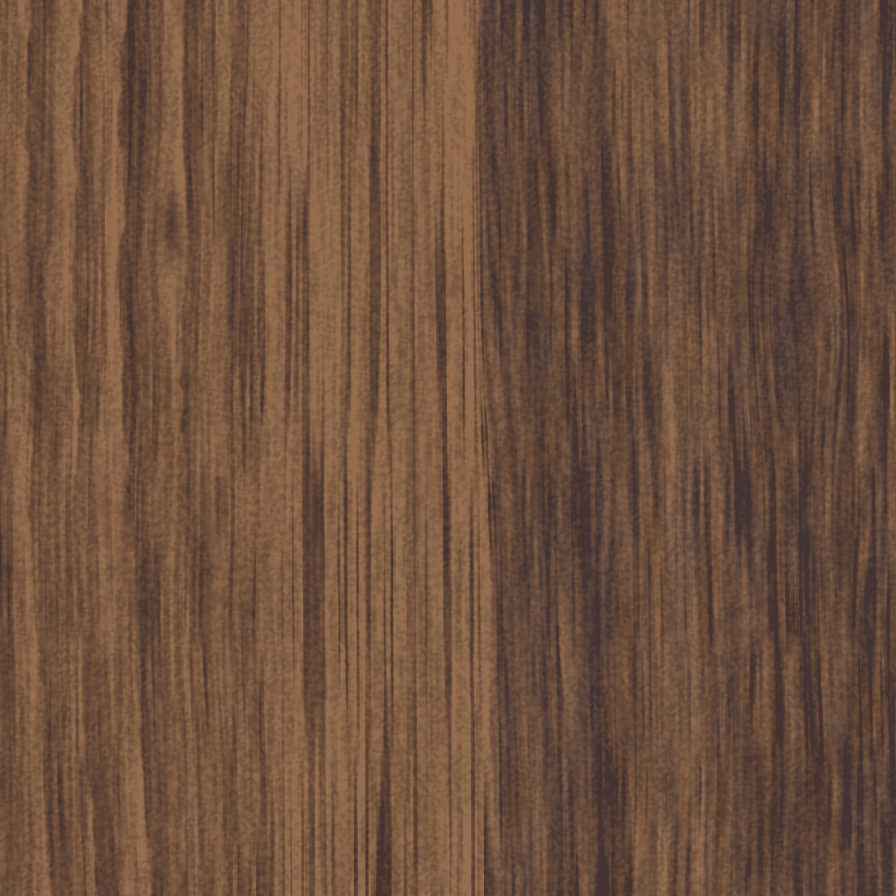
Write a Shadertoy shader that draws this texture.

```glsl
// Dark walnut boards: ringed wood with a knot, a pale pored strip and a dusky streaked side.

const vec3 DARK_WOOD  = vec3(0.275, 0.198, 0.178);
const vec3 MID_WOOD   = vec3(0.43, 0.303, 0.22);
const vec3 PALE_WOOD  = vec3(0.59, 0.432, 0.305);
const vec3 GREY_SHIFT = vec3(-0.014, 0.006, 0.03);

const vec2 KNOT      = vec2(0.193, 0.74);   // small dark knot
const vec2 KNOT_SIZE = vec2(0.013, 0.04);
const vec2 EYE       = vec2(0.895, 0.645);  // soft oval figure
const vec2 EYE_SIZE  = vec2(0.03, 0.075);

const float RING_COUNT = 15.0;   // growth rings across the canvas
const float PORE_COUNT = 235.0;  // pore lines across the canvas
const float PORE_DEPTH = 0.6;
const float FIBRE      = 0.4;
const float SPECKLE    = 0.34;

float hash(vec2 p) {
    return fract(sin(dot(p, vec2(127.1, 311.7))) * 43758.5453);
}

float noise(vec2 p) {
    vec2 i = floor(p), f = fract(p);
    f = f * f * (3.0 - 2.0 * f);
    return mix(mix(hash(i), hash(i + vec2(1, 0)), f.x),
               mix(hash(i + vec2(0, 1)), hash(i + vec2(1, 1)), f.x), f.y);
}

float fbm(vec2 p) {
    float sum = 0.0, weight = 0.5;
    for (int i = 0; i < 4; i++) {
        sum += weight * noise(p);
        p = p * vec2(2.1, 1.8) + 17.3;
        weight *= 0.5;
    }
    return sum / 0.9375;
}

// Soft vertical band around a centre line
float band(float x, float centre, float width) {
    float d = (x - centre) / width;
    return exp(-d * d);
}

// Gaussian falloff around an oval
float oval(vec2 p, vec2 centre, vec2 size) {
    vec2 d = (p - centre) / size;
    return exp(-dot(d, d));
}

// Grain coordinates: slow waviness, spreading around both knots
vec2 grainSpace(vec2 p) {
    vec2 g = p;
    float calm = smoothstep(0.24, 0.34, p.x) * (1.0 - smoothstep(0.5, 0.6, p.x));
    g.x += 0.02 * (1.0 - 0.6 * calm) * (noise(p * vec2(4.0, 2.2)) - 0.5);
    g.x += 0.005 * (1.0 - calm) * (noise(p * vec2(12.0, 7.0) + 5.0) - 0.5);
    g.x -= 0.65 * (p.x - KNOT.x) * oval(p, KNOT, KNOT_SIZE * vec2(2.2, 2.4));
    g.x -= 0.6 * (p.x - EYE.x) * oval(p, EYE, EYE_SIZE * 1.5);
    return g;
}

// Rings that brighten slowly and end in a ragged dark edge
float ringTone(vec2 g) {
    float ragged = noise(g * vec2(22.0, 9.0)) + 0.5 * noise(g * vec2(110.0, 40.0));
    float phase = fract(g.x * RING_COUNT + 0.24 * ragged + 1.3 * noise(g * vec2(7.0, 1.3)));
    float rise = smoothstep(0.0, 0.8, phase);
    float edge = smoothstep(0.85, 0.95, phase);
    float strength = smoothstep(0.2, 0.75, noise(g * vec2(16.0, 3.0) + 31.0));
    return (mix(rise, 0.0, edge) - 0.5) * (0.3 + 0.7 * strength);
}

// Dark pore lines; stretch sets how quickly they break off along the grain
float pores(vec2 g, float stretch) {
    float line = noise(vec2(g.x * PORE_COUNT, g.y * stretch));
    float fade = noise(g * vec2(45.0, 4.0) + 9.0);
    return smoothstep(0.5, 0.82, line) * (0.5 + 0.8 * fade);
}

void mainImage(out vec4 fragColor, in vec2 fragCoord) {
    vec2 p = fragCoord / iResolution.xy;
    vec2 g = grainSpace(p);

    // Three zones: ringed left, pale middle, dusky right
    float seam = 0.533 + 0.018 * smoothstep(0.75, 0.2, p.y) + 0.008 * (noise(vec2(p.y * 5.0, 2.0)) - 0.5);
    float dusky = smoothstep(-0.008, 0.012, p.x - seam);
    float ringed = 1.0 - smoothstep(0.25, 0.32, g.x);
    float pale = (1.0 - dusky) * (1.0 - ringed);

    // Ringed side
    float streak = fbm(g * vec2(50.0, 1.8)) - 0.5;
    float leftTone = 0.6 + 0.48 * ringTone(g) + 0.36 * streak;
    leftTone -= 0.16 * band(g.x, 0.2, 0.012) * smoothstep(0.2, 0.6, noise(vec2(3.0, p.y * 4.0)));

    // Pale strip with a brighter margin by the seam
    float midTone = 0.79 + 0.26 * streak;
    midTone += 0.06 * band(p.x, seam - 0.025, 0.02) - 0.06 * band(g.x, 0.475, 0.02);

    // Dusky side: drifting streaks, a dark vein and a warmer belt
    vec2 slant = g + vec2(0.06 * smoothstep(0.1, 1.0, p.y) * (1.0 - smoothstep(0.65, 0.82, p.x)), 0.0);
    float broad = fbm(slant * vec2(21.0, 1.3) + 40.0) - 0.5;
    float fine = fbm(slant * vec2(85.0, 3.5) + 70.0) - 0.5;
    float rightTone = 0.38 + 0.3 * broad + 0.75 * fine;
    rightTone += 0.14 * band(p.x, 0.745, 0.075);
    rightTone -= 0.16 * band(slant.x, 0.67, 0.02);
    rightTone -= 0.1 * oval(p, vec2(0.98, 0.2), vec2(0.05, 0.25));
    float ripple = noise(g * vec2(120.0, 26.0)) - 0.5;
    rightTone += 0.36 * ripple * smoothstep(0.78, 0.86, p.x);

    float tone = mix(mix(midTone, leftTone, ringed), rightTone, dusky);

    // Pore lines and fibres
    float poreShare = pale + 0.42 * ringed + 0.55 * dusky;
    tone -= PORE_DEPTH * poreShare * pores(g, mix(3.0, 9.0, max(ringed, dusky)));
    tone += FIBRE * (noise(g * vec2(270.0, 16.0) + 3.0) - 0.5);

    // Knots
    float knotEdge = 0.6 + 0.7 * noise(p * vec2(110.0, 32.0));
    tone -= 0.5 * oval(p, KNOT, KNOT_SIZE) * knotEdge;
    tone -= 0.14 * oval(p, EYE, EYE_SIZE * 0.8);

    // Matte speckle on a turned grid, and small pale flecks
    vec2 turned = vec2(0.8 * p.x + 0.6 * p.y, 0.8 * p.y - 0.6 * p.x);
    tone += SPECKLE * (noise(turned * 290.0) - 0.5);
    float fleck = smoothstep(0.88, 0.98, noise(g * vec2(190.0, 38.0) + 13.0));
    tone += 0.14 * fleck * (1.0 - pale);

    // Colour ramp with a greyish cast in the dusky wood
    tone = clamp(tone + 0.06, 0.0, 1.0);
    vec3 wood = tone < 0.5 ? mix(DARK_WOOD, MID_WOOD, tone * 2.0)
                           : mix(MID_WOOD, PALE_WOOD, tone * 2.0 - 1.0);
    float greyness = noise(g * vec2(70.0, 10.0) + 21.0);
    wood += GREY_SHIFT * greyness * (0.3 + 0.7 * dusky);
    fragColor = vec4(wood, 1.0);
}
```
